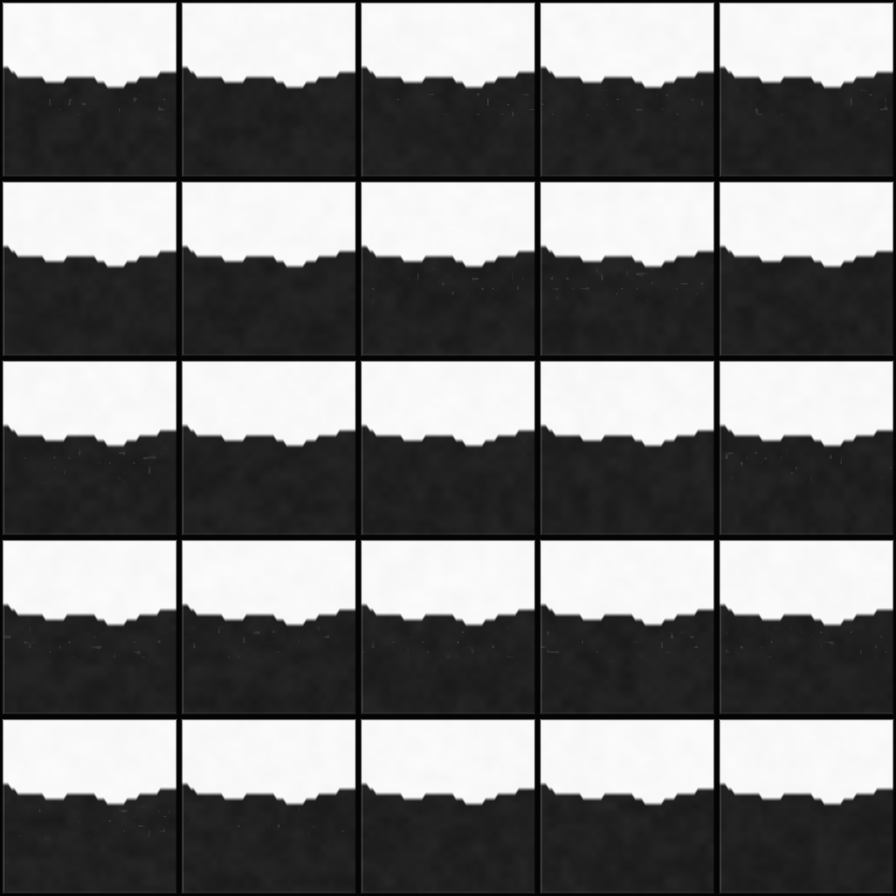
Write a WebGL 1 fragment shader that draws this pattern.

```glsl
precision highp float;

uniform vec2 u_resolution;

float hash(vec2 p) {
  vec3 q = fract(vec3(p.xyx) * 0.1031);
  q += dot(q, q.yzx + 33.33);
  return fract((q.x + q.y) * q.z);
}

// Value noise that wraps after "period" lattice cells
float wrapNoise(vec2 p, float period) {
  vec2 i = floor(p);
  vec2 f = fract(p);
  f = f * f * (3.0 - 2.0 * f);
  vec2 a = mod(i, period);
  vec2 b = mod(i + 1.0, period);
  return mix(mix(hash(a), hash(vec2(b.x, a.y)), f.x),
             mix(hash(vec2(a.x, b.y)), hash(b), f.x), f.y);
}

float softStep(float edge, float x) {
  return smoothstep(edge - 0.014, edge + 0.014, x);
}

// Depth of the stepped ridge below the top of a tile
float ridgeDepth(float x) {
  float level = softStep(0.055, x) + softStep(0.09, x) + softStep(0.245, x)
              - softStep(0.365, x) + softStep(0.535, x) + softStep(0.590, x)
              - softStep(0.700, x) - softStep(0.770, x) - softStep(0.885, x);
  return 0.375 + 0.028 * level;
}

void main() {
  vec2 uv = gl_FragCoord.xy / u_resolution;
  vec2 tile = floor(uv * 5.0);
  vec2 p = fract(uv * 5.0);
  float pixel = 5.0 / min(u_resolution.x, u_resolution.y);

  // Mottled surfaces that differ between tiles
  float mottle = 0.65 * wrapNoise(uv * 60.0, 60.0)
               + 0.35 * wrapNoise(uv * 130.0 + 7.0, 130.0);
  float light = 0.975 + 0.022 * (mottle - 0.5);
  float dark = 0.122 + 0.05 * (mottle - 0.5);

  // Sparse pale specks just below the ridge of some tiles
  float depth = 1.0 - p.y;
  float speckZone = smoothstep(0.48, 0.54, depth) * (1.0 - smoothstep(0.60, 0.72, depth));
  float speck = smoothstep(0.86, 0.98, wrapNoise(uv * 180.0 + 31.0, 180.0));
  dark += 0.09 * speck * speckZone * step(0.5, hash(tile + 11.0));

  // Light upper field over the dark lower field
  float blur = max(0.015, pixel);
  float below = smoothstep(-blur, blur, depth - ridgeDepth(p.x));
  float tone = mix(light, dark, below);

  // Pale bevel on the left and lower rims of the dark field
  float rimLeft = 1.0 - smoothstep(0.018, 0.030, p.x);
  float rimLow = 1.0 - smoothstep(0.018, 0.030, p.y);
  tone += below * max(0.16 * rimLeft, 0.06 * rimLow);

  // Black grid lines with soft shoulders
  vec2 border = min(p, 1.0 - p);
  float edge = min(border.x, border.y);
  float face = smoothstep(0.009, max(0.024, 0.009 + pixel), edge);
  gl_FragColor = vec4(vec3(mix(0.015, tone, face)), 1.0);
}
```
